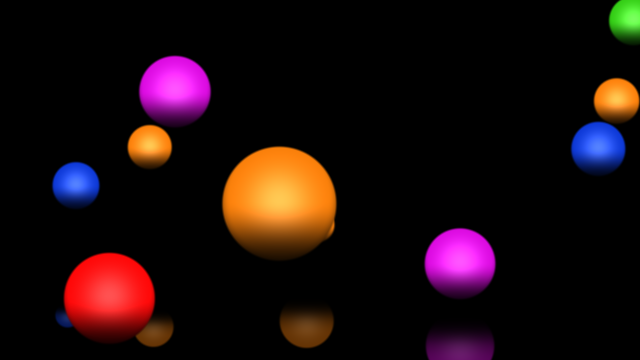
This background is drawn by a Shadertoy shader. Its source:

```glsl
// Glossy coloured balls floating over a black floor with faint reflections.

// Ball colours, picked by the fourth component of each ball.
const vec3 PALETTE[5] = vec3[5](
    vec3(0.96, 0.48, 0.02),  // orange
    vec3(0.84, 0.02, 0.86),  // magenta
    vec3(0.03, 0.20, 0.82),  // blue
    vec3(1.00, 0.01, 0.01),  // red
    vec3(0.18, 0.78, 0.06)); // green

// Centre x, centre y, radius (canvas height = 1), palette index; back to front.
const int BALL_COUNT = 10;
const vec4 BALLS[BALL_COUNT] = vec4[BALL_COUNT](
    vec4(0.880, 0.375, 0.051, 0.0),
    vec4(0.486, 0.745, 0.101, 1.0),
    vec4(0.416, 0.591, 0.063, 0.0),
    vec4(0.211, 0.484, 0.067, 2.0),
    vec4(0.776, 0.434, 0.160, 0.0),
    vec4(0.304, 0.171, 0.128, 3.0),
    vec4(1.278, 0.267, 0.100, 1.0),
    vec4(1.662, 0.586, 0.077, 2.0),
    vec4(1.713, 0.719, 0.065, 0.0),
    vec4(1.760, 0.942, 0.070, 4.0));

const int REFLECTION_COUNT = 4;
const vec4 REFLECTIONS[REFLECTION_COUNT] = vec4[REFLECTION_COUNT](
    vec4(0.852, 0.109, 0.077, 0.0),
    vec4(0.426, 0.093, 0.058, 0.0),
    vec4(1.278, 0.040, 0.097, 1.0),
    vec4(0.188, 0.125, 0.036, 2.0));

const vec3 GLOW_TINT = vec3(0.30, 0.31, 0.31);
const float REFLECTIVITY = 0.40;
const float EDGE_SOFTNESS = 0.006;

// Light from above: bright top, dark underside, pale glow in the middle.
vec3 shadeBall(vec2 q, vec3 colour) {
    float height = sqrt(max(1.0 - dot(q, q), 0.0));
    float topLight = mix(0.12, 1.0, smoothstep(-1.05, 0.05, q.y));
    float rim = mix(0.62, 1.0, smoothstep(0.0, 0.55, height + 0.3 * max(q.y, 0.0)));
    vec2 g = q - vec2(0.0, 0.05);
    float glow = exp(-3.2 * dot(g, g));
    return colour * topLight * rim + GLOW_TINT * glow * topLight;
}

// Soft disc coverage in canvas units.
float coverage(vec2 p, vec4 ball) {
    float d = length(p - ball.xy) - ball.z;
    return 1.0 - smoothstep(-EDGE_SOFTNESS, 0.5 * EDGE_SOFTNESS, d);
}

void mainImage(out vec4 fragColor, in vec2 fragCoord) {
    vec2 p = fragCoord / iResolution.y;
    vec3 colour = vec3(0.0);

    // Mirrored balls, fading away toward their upper side
    for (int i = 0; i < REFLECTION_COUNT; i++) {
        vec4 ball = REFLECTIONS[i];
        vec2 q = (p - ball.xy) / ball.z * vec2(1.0, -1.0);
        float fade = smoothstep(-0.9, 0.5, q.y) * REFLECTIVITY;
        vec3 lit = shadeBall(q, PALETTE[int(ball.w)]) * fade;
        colour = mix(colour, lit, coverage(p, ball));
    }

    // Floating balls
    for (int i = 0; i < BALL_COUNT; i++) {
        vec4 ball = BALLS[i];
        vec2 q = (p - ball.xy) / ball.z;
        vec3 lit = shadeBall(q, PALETTE[int(ball.w)]);
        colour = mix(colour, lit, coverage(p, ball));
    }

    fragColor = vec4(min(colour, 1.0), 1.0);
}
```
